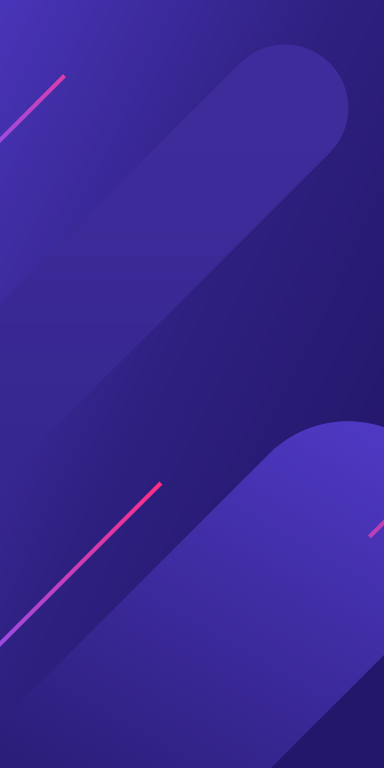
Reproduce this background procedurally as a Shadertoy shader.

```glsl
// Canvas units: width is 1, origin at the lower left
const vec2 DIAGONAL = vec2(0.70711);
const vec2 BACK_FALLOFF = vec2(0.62, -0.30);
const vec3 BACK_BRIGHT = vec3(0.285, 0.205, 0.72);
const vec3 BACK_MIDDLE = vec3(0.180, 0.125, 0.50);
const vec3 BACK_DARK = vec3(0.138, 0.090, 0.42);

const vec2 UPPER_CENTER = vec2(0.742, 1.719);
const float UPPER_RADIUS = 0.165;
const vec3 UPPER_LIGHT = vec3(0.245, 0.173, 0.61);
const vec3 UPPER_SHADE = vec3(0.210, 0.150, 0.56);

const vec2 LOWER_CENTER = vec2(0.906, 0.612);
const float LOWER_RADIUS = 0.291;
const vec2 LOWER_AXIS = vec2(0.50, 0.866);
const vec3 LOWER_LIGHT = vec3(0.305, 0.220, 0.76);
const vec3 LOWER_SHADE = vec3(0.170, 0.118, 0.48);

const float STREAK_HALF_WIDTH = 0.0054;
const vec3 VIOLET = vec3(0.58, 0.30, 0.91);
const vec3 MAGENTA = vec3(0.86, 0.24, 0.67);
const vec3 PINK = vec3(1.00, 0.18, 0.52);
const vec3 ORCHID = vec3(0.72, 0.25, 0.74);

float coverage(float dist) {
    float pixel = 1.0 / iResolution.x;
    return 1.0 - smoothstep(-0.6 * pixel, 0.6 * pixel, dist);
}

// Offset from a point, measured along and across the diagonal
vec2 diagonalFrame(vec2 p, vec2 origin) {
    vec2 d = p - origin;
    return vec2(dot(d, DIAGONAL), dot(d, vec2(-DIAGONAL.y, DIAGONAL.x)));
}

// Round-headed band running endlessly down to the left
float bandDistance(vec2 p, vec2 center, float radius) {
    vec2 q = diagonalFrame(p, center);
    return length(vec2(max(q.x, 0.0), q.y)) - radius;
}

// Square-ended diagonal streak with a colour ramp along its length
vec3 addStreak(vec3 base, vec2 p, vec2 start, float run, vec3 from, vec3 to) {
    vec2 q = diagonalFrame(p, start);
    float len = run / DIAGONAL.x;
    float dist = max(abs(q.y) - STREAK_HALF_WIDTH, abs(q.x - 0.5 * len) - 0.5 * len);
    return mix(base, mix(from, to, clamp(q.x / len, 0.0, 1.0)), coverage(dist));
}

vec3 background(vec2 p) {
    float t = dot(p - vec2(0.0, 2.0), BACK_FALLOFF);
    vec3 color = mix(BACK_BRIGHT, BACK_MIDDLE, clamp(t / 0.55, 0.0, 1.0));
    return mix(color, BACK_DARK, clamp((t - 0.55) / 0.45, 0.0, 1.0));
}

void mainImage(out vec4 fragColor, in vec2 fragCoord) {
    vec2 p = fragCoord / iResolution.x;
    vec3 color = background(p);

    // Broad bands
    float upperRamp = smoothstep(0.65, 1.85, p.y);
    vec3 upperColor = mix(UPPER_SHADE, UPPER_LIGHT, upperRamp);
    color = mix(color, upperColor, coverage(bandDistance(p, UPPER_CENTER, UPPER_RADIUS)));

    float lowerRamp = clamp((dot(p, LOWER_AXIS) - 0.06) / 1.17, 0.0, 1.0);
    vec3 lowerColor = mix(LOWER_SHADE, LOWER_LIGHT, lowerRamp);
    color = mix(color, lowerColor, coverage(bandDistance(p, LOWER_CENTER, LOWER_RADIUS)));

    // Thin bright streaks
    color = addStreak(color, p, vec2(-0.030, 1.605), 0.198, VIOLET, MAGENTA);
    color = addStreak(color, p, vec2(-0.030, 0.293), 0.449, VIOLET, PINK);
    color = addStreak(color, p, vec2(0.962, 0.602), 0.300, ORCHID, PINK);

    fragColor = vec4(color, 1.0);
}
```
